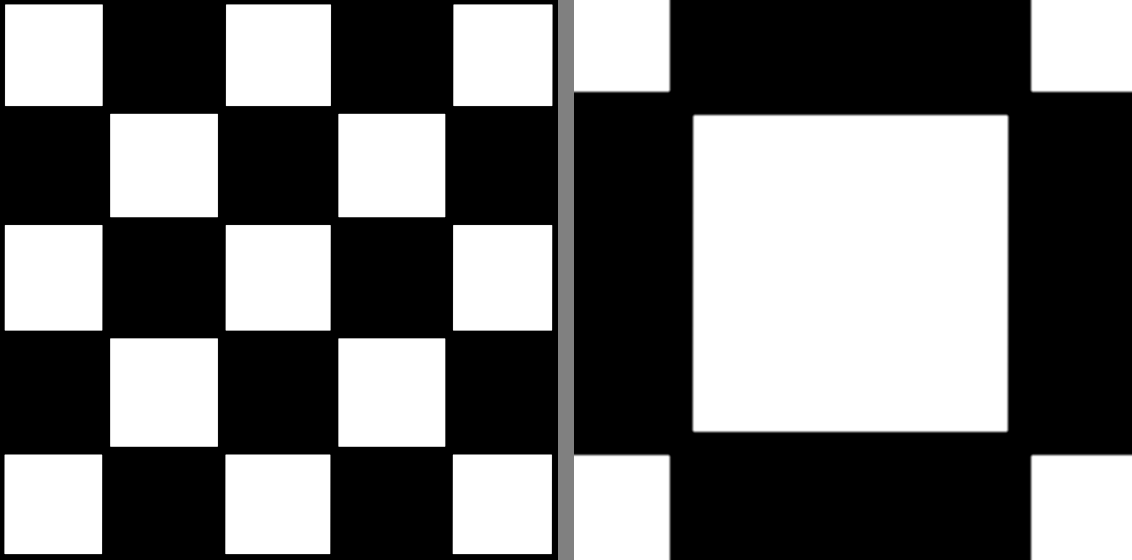
Left, the full canvas; right, a detail of the centre.
A Shadertoy shader for this pattern:

```glsl
// Uneven grid lines, left to right and bottom to top
const float columnLine[6] = float[](0.0016, 0.1905, 0.3975, 0.5995, 0.805, 0.9965);
const float rowLine[6] = float[](0.0036, 0.1953, 0.4027, 0.6051, 0.8037, 0.9990);

float roundedBox(vec2 p, vec2 halfSize, float radius) {
    vec2 q = abs(p) - halfSize + radius;
    return length(max(q, 0.0)) + min(max(q.x, q.y), 0.0) - radius;
}

void mainImage(out vec4 fragColor, in vec2 fragCoord) {
    vec2 uv = fragCoord / iResolution.xy;
    float nearest = 1.0;

    // White squares on alternate cells, inset to leave black gutters
    for (int row = 0; row < 5; row++) {
        for (int column = row % 2; column < 5; column += 2) {
            vec2 low = vec2(columnLine[column], rowLine[row]);
            vec2 high = vec2(columnLine[column + 1], rowLine[row + 1]);
            vec2 p = uv - 0.5 * (low + high);

            // Slight lean of the outer and middle columns
            if (column % 2 == 0) p.x -= 0.0013 * (uv.y - 0.5);
            nearest = min(nearest, roundedBox(p, 0.5 * (high - low) - 0.0069, 0.0015));
        }
    }

    float softness = max(0.0012, 0.6 / iResolution.y);
    float white = 1.0 - smoothstep(-softness, softness, nearest);
    fragColor = vec4(vec3(white), 1.0);
}
```
